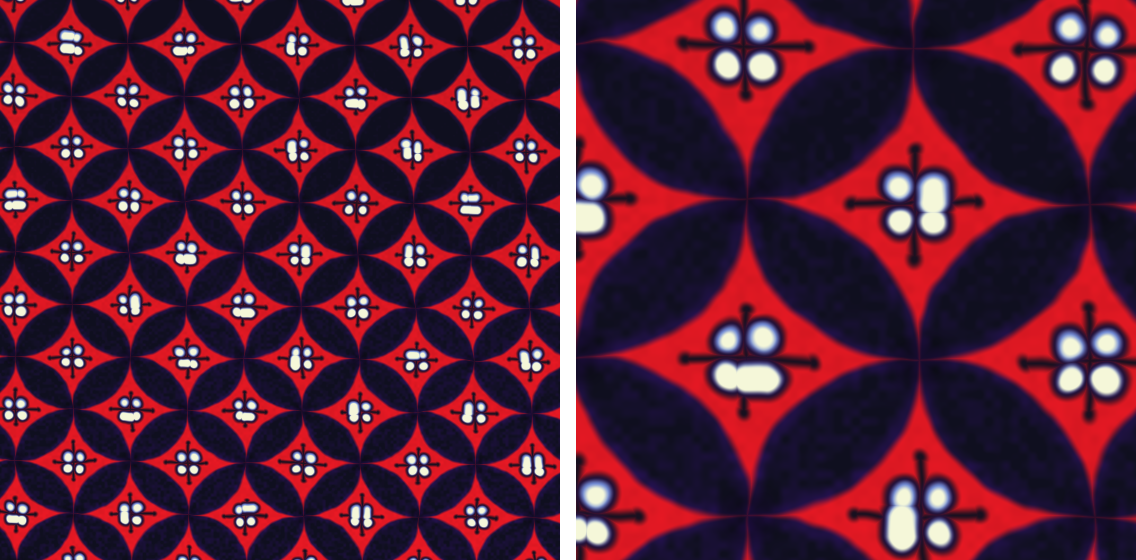
Left, the full canvas; right, a detail of the centre.
Give the GLSL for this pattern, as a Shadertoy shader.

```glsl
// Printed cloth of interlaced circles: dark petals enclose red four-pointed stars,
// each with a dark cross and four cream dots. Stars sit on a staggered lattice;
// hashes per star vary the dots and arms, and smooth noise roughens the dye edges.

#define CELL      vec2(0.2037, 0.1867) // lattice period
#define RADIUS    0.507                // petal circle radius, in cells
#define DOT_GAP   vec2(0.0110, 0.0106) // dot offset from the star centre
#define DOT_SIZE  0.0082
#define OUTLINE   0.0043               // dark rim around the dots
#define BLUR      0.0030               // half width of dye edges
#define RED       vec3(0.84, 0.09, 0.13)
#define NIGHT     vec3(0.06, 0.06, 0.12)
#define PURPLE    vec3(0.15, 0.07, 0.33)
#define CREAM     vec3(0.96, 0.97, 0.85)
#define BLUE      vec3(0.45, 0.55, 0.84)

float hash(vec2 p) {
    return fract(sin(dot(p, vec2(127.1, 311.7))) * 43758.5453);
}

float noise(vec2 p) {
    vec2 i = floor(p), f = fract(p);
    f = f * f * (3.0 - 2.0 * f);
    return mix(mix(hash(i), hash(i + vec2(1, 0)), f.x),
               mix(hash(i + vec2(0, 1)), hash(i + vec2(1, 1)), f.x), f.y);
}

float segment(vec2 p, vec2 a, vec2 b) {
    vec2 ab = b - a, ap = p - a;
    return length(ap - ab * clamp(dot(ap, ab) / max(dot(ab, ab), 1e-8), 0.0, 1.0));
}

// Canvas to lattice, with the slight tilt and taper of the cloth
vec2 lattice(vec2 p) {
    p.y += 0.009 * (p.x - 0.13);
    p.x = (p.x + 0.145) / (1.0 - 0.0195 * (p.y - 0.55));
    return (p - vec2(0.0, 0.5495)) / CELL - vec2(0.3446, 0.0);
}

// Four uneven dots; some stretch until they join a neighbour
float dots(vec2 m, vec2 id) {
    float d = 1.0;
    bool joinAcross = hash(id + 7.3) > 0.45;
    for (int k = 0; k < 4; k++) {
        vec2 side = vec2(k % 2, k / 2) * 2.0 - 1.0;
        vec2 seed = id * 3.0 + side * 0.37;
        vec2 jitter = vec2(hash(seed + 1.7), hash(seed + 4.1)) - 0.5;
        vec2 centre = side * DOT_GAP + jitter * 0.0036;
        vec2 inner = joinAcross ? vec2(0.0, centre.y) : vec2(centre.x, 0.0);
        vec2 end = hash(seed + 9.2) > 0.83 ? inner : centre;
        float size = DOT_SIZE * (0.88 + 0.24 * hash(seed + 2.6));
        d = min(d, segment(m, centre, end) - size);
    }
    return d;
}

// Thin cross with small swollen ends, each arm of its own length
float arms(vec2 m, vec2 id) {
    float d = 1.0;
    for (int k = 0; k < 4; k++) {
        float turn = float(k) * 1.5707963;
        vec2 dir = vec2(cos(turn), sin(turn));
        float reach = (k % 2 == 0 ? 0.037 : 0.033) * (0.8 + 0.3 * hash(id * 2.0 + dir));
        vec2 tip = dir * reach + dir.yx * 0.004 * (hash(id + dir * 3.1) - 0.5);
        d = min(d, segment(m, vec2(0), tip) - 0.0026);
        d = min(d, length(m - tip) - 0.0038);
    }
    return d;
}

void mainImage(out vec4 fragColor, in vec2 fragCoord) {
    vec2 p = fragCoord / iResolution.y;
    float soft = max(BLUR, 0.8 / iResolution.y);
    float grain = noise(p * 190.0);

    // Hand-drawn wobble
    vec2 wobble = vec2(noise(p * 34.0), noise(p * 34.0 + 50.0)) - 0.5;
    wobble += 0.4 * (vec2(noise(p * 95.0), noise(p * 95.0 + 80.0)) - 0.5);
    vec2 g = lattice(p + wobble * 0.0038);

    // Nearest star of the two interleaved grids
    vec2 idA = round(g), idB = round(g - 0.5) + 0.5;
    vec2 a = abs(g - idA), b = abs(g - idB);
    vec2 id = a.x + a.y < b.x + b.y ? idA : idB;
    vec2 f = g - id;
    vec2 m = f * CELL;

    // Signed shapes: star is positive inside, motif parts negative inside
    float star = (length(abs(f) - 0.5) - RADIUS) * 0.5 * (CELL.x + CELL.y);
    float dotDist = dots(m, id);
    float motif = min(dotDist - OUTLINE, arms(m, id));

    // Dark dye: purple bloom at petal rims and toward the lower edge
    float rim = smoothstep(-0.011, -0.001, star);
    float bloom = 0.5 * rim + 0.65 * (grain - 0.35) * (1.1 - 0.8 * p.y);
    bloom += 0.22 * (noise(p * 5.0) - 0.4) + 0.15 * (0.5 - p.y);
    vec3 ink = mix(NIGHT, PURPLE, clamp(bloom, 0.0, 1.0));
    float junction = min(length(abs(f) - vec2(0.5, 0.0)), length(abs(f) - vec2(0.0, 0.5)));
    ink *= mix(0.7, 1.0, smoothstep(0.03, 0.14, junction));

    // Red dye, a little brighter low on the cloth
    vec3 red = RED * (1.07 - 0.09 * p.y + 0.07 * (grain - 0.5));

    // Layers
    vec3 color = mix(ink, red, smoothstep(-soft, soft, star));
    vec3 motifInk = mix(NIGHT, PURPLE, 0.6 * smoothstep(0.006, 0.0, dotDist));
    color = mix(color, motifInk, smoothstep(soft, -soft, motif) * 0.96);
    float light = dotDist + 0.09 * m.y;
    vec3 bead = mix(BLUE, CREAM, smoothstep(0.0005, -0.0035, light));
    color = mix(color, bead, smoothstep(soft * 0.7, -soft * 0.7, dotDist));
    fragColor = vec4(color, 1.0);
}
```
